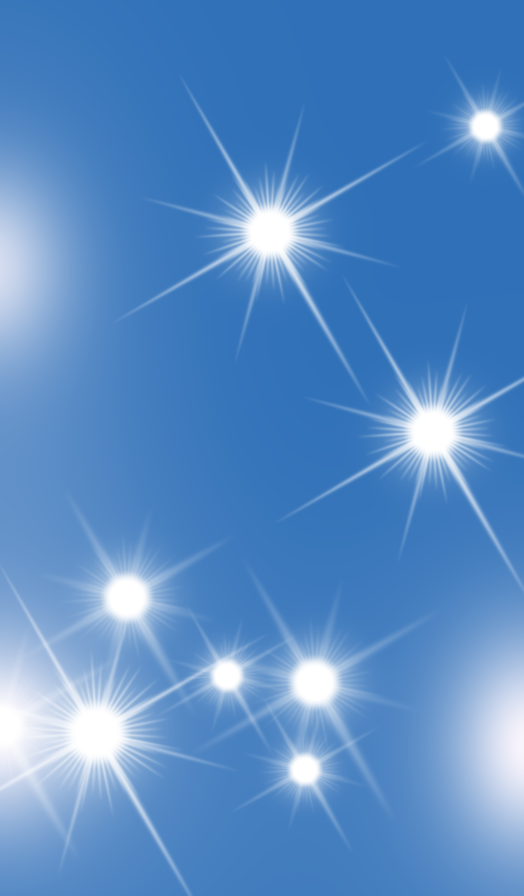
Write a Shadertoy shader that draws this background.

```glsl
const float TAU = 6.2831853;

float hash(float n) {
    return fract(sin(n * 91.37) * 4375.85);
}

float glow(vec2 p, vec2 center, vec2 spread) {
    vec2 q = (p - center) / spread;
    return exp(-dot(q, q));
}

// Tapered beam leaving the star center at the given angle
float beam(vec2 q, float angle, float reach, float width) {
    vec2 dir = vec2(cos(angle), sin(angle));
    float along = dot(q, dir);
    float across = dir.x * q.y - dir.y * q.x;
    float fade = clamp(1.0 - along / reach, 0.0, 1.0);
    float w = max(width * (0.45 + 0.55 * fade), 0.6 / iResolution.y);
    return step(0.0, along) * pow(fade, 0.85) * exp(-across * across / (w * w));
}

// Short needles of uneven length around the core
float needles(vec2 q, float core) {
    float turn = (atan(q.y, q.x) / TAU + 0.5) * 48.0;
    float id = floor(turn);
    float r = length(q);
    float reach = core * (1.7 + 1.1 * hash(id + 3.0));
    float across = (fract(turn) - 0.5) * TAU / 48.0 * r;
    float fade = clamp(1.0 - r / reach, 0.0, 1.0);
    return fade * exp(-across * across / 0.0000028);
}

float star(vec2 q, float core, float reach) {
    float r = length(q);
    float crisp = smoothstep(0.18, 0.2, reach);
    float small = 1.0 - smoothstep(0.11, 0.13, reach);
    float disc = 1.0 - smoothstep(core * 0.6, core * 1.15, r);
    float halo = 0.6 * exp(-r * r / (core * core * 2.1));
    float dark = (1.0 - disc) * (1.0 - halo);

    // Eight beams, alternating long and short
    float width = mix(mix(0.0065, 0.0035, small), 0.0036, crisp);
    float strength = mix(0.36, 0.82, crisp);
    for (int i = 0; i < 8; i++) {
        float isLong = float(i % 2);
        float isMain = i == 7 ? 1.0 : 0.0;
        float angle = radians(-15.0 + 45.0 * float(i));
        float len = reach * mix(0.69, 0.93 + 0.09 * isMain, isLong);
        float power = strength * mix(0.75, 1.0, isLong) + 0.12 * isMain;
        dark *= 1.0 - power * beam(q, angle, len, width * (1.0 + 0.25 * isMain));
    }
    dark *= 1.0 - mix(0.3, 0.9, crisp) * needles(q, core);
    return 1.0 - dark;
}

void mainImage(out vec4 fragColor, in vec2 fragCoord) {
    // Height spans 0 to 1, width spans 0 to 0.586
    vec2 p = fragCoord / iResolution.xy * vec2(0.586, 1.0);

    // Sky, slightly lighter toward the lower left
    vec3 deepBlue = vec3(0.185, 0.44, 0.72);
    vec3 hazeWhite = vec3(0.97, 0.955, 0.985);
    float haze = 0.05 * smoothstep(0.6, 0.0, p.y);
    haze += 0.22 * glow(p, vec2(-0.02, 0.62), vec2(0.19, 0.31));
    haze += 0.22 * glow(p, vec2(0.0, 0.2), vec2(0.26, 0.25));
    haze += 0.18 * glow(p, vec2(0.6, 0.17), vec2(0.19, 0.24));

    // Bright clouds of light on the side edges
    haze += 0.64 * glow(p, vec2(-0.015, 0.705), vec2(0.085, 0.105));
    haze += 0.7 * glow(p, vec2(-0.005, 0.185), vec2(0.095, 0.105));
    haze += 0.8 * glow(p, vec2(0.595, 0.17), vec2(0.085, 0.115));
    vec3 color = mix(deepBlue, hazeWhite, min(haze, 1.0));

    // Stars: position, core radius, beam reach
    vec4 stars[9] = vec4[9](
        vec4(0.302, 0.741, 0.031, 0.220),
        vec4(0.484, 0.518, 0.031, 0.220),
        vec4(0.108, 0.182, 0.036, 0.240),
        vec4(0.543, 0.859, 0.019, 0.100),
        vec4(0.142, 0.333, 0.028, 0.150),
        vec4(0.352, 0.238, 0.029, 0.175),
        vec4(0.254, 0.246, 0.019, 0.100),
        vec4(0.341, 0.141, 0.019, 0.105),
        vec4(0.002, 0.190, 0.026, 0.170));
    float dark = 1.0;
    for (int i = 0; i < 9; i++) {
        dark *= 1.0 - star(p - stars[i].xy, stars[i].z, stars[i].w);
    }
    color = mix(color, vec3(1.0), 1.0 - dark);
    fragColor = vec4(color, 1.0);
}
```
